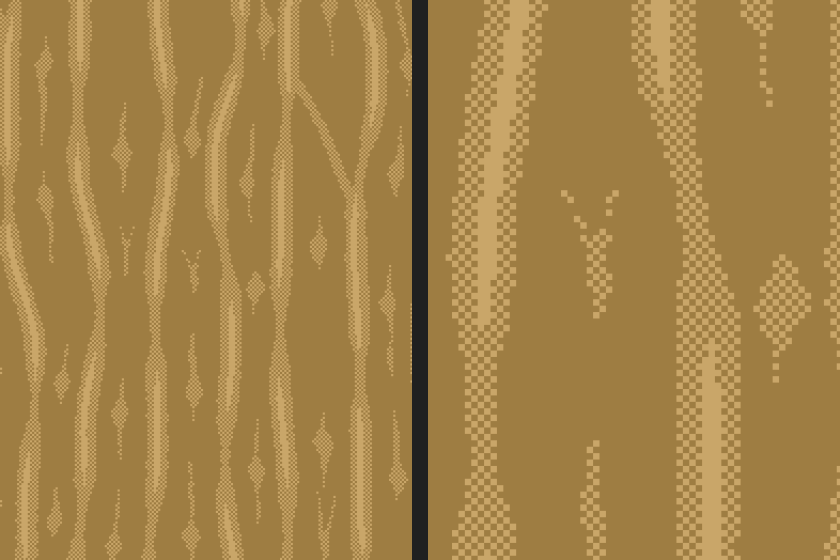
Left, the full canvas; right, a detail of the centre.
A WebGL 1 fragment shader for this texture:

```glsl
precision highp float;
uniform vec2 u_resolution;

// Lengths are fractions of the canvas height.
const vec3 BASE_COLOR = vec3(0.62, 0.49, 0.26);
const vec3 LIGHT_COLOR = vec3(0.79, 0.65, 0.41);
const float ROWS = 262.0;            // dither cells per canvas height
const float STRAND_SPACING = 0.122;
const float STRAND_SHIFT = 0.021;
const float WANDER = 0.030;          // sideways reach of a strand
const float BEND_LENGTH = 0.27;
const float BEAD_LENGTH = 0.37;      // thin-thick cycle of a strand
const float THIN_HALF = 0.0085;
const float THICK_HALF = 0.0190;
const float CORE_HALF = 0.0062;
const float SLOT_LENGTH = 0.25;      // room for one island or branch
const float BRANCH_SHARE = 0.22;
const float FORK_SHARE = 0.20;
const float BRANCH_HALF = 0.0095;
const float ISLAND_HALF = 0.0068;
const float SPIKE_HALF = 0.0120;
const float SPIKE_LENGTH = 0.028;
const float ROUGHNESS = 0.0022;

float hash(vec2 p) {
  vec3 q = fract(vec3(p.xyx) * 0.1031);
  q += dot(q, q.yzx + 33.33);
  return fract((q.x + q.y) * q.z);
}

// Noise along y, with its own sequence for each seed.
float wave(float y, float seed) {
  float k = floor(y);
  float blend = smoothstep(0.1, 0.9, y - k);
  return mix(hash(vec2(k + 40.0, seed)), hash(vec2(k + 41.0, seed)), blend) * 2.0 - 1.0;
}

float strandCentre(float id, float y) {
  float bend = wave(y / BEND_LENGTH + hash(vec2(id, 3.0)), id * 7.0 + 90.0);
  return (id + 0.5) * STRAND_SPACING + WANDER * bend;
}

// Tones: 0 is ground, 1 is dither, 2 is solid light.
float strandTone(vec2 p, float id) {
  float t = p.y / BEAD_LENGTH + 5.0 * hash(vec2(id, 17.0));
  float f = fract(t);
  float fromKnot = min(f, 1.0 - f) * BEAD_LENGTH;
  float x = p.x - strandCentre(id, p.y);
  float halfWidth = mix(THIN_HALF, THICK_HALF, smoothstep(0.015, 0.08, fromKnot));
  halfWidth += ROUGHNESS * 0.6 * wave(p.y * 70.0, id + 200.0);
  float inset = mix(0.03, 0.075, hash(vec2(floor(t) + 20.0, id + 60.0)));
  float core = CORE_HALF * clamp((fromKnot - inset) / 0.05, 0.0, 1.0);
  float coreX = x - 0.004 * wave(t * 2.0, id + 300.0);
  return step(abs(x), halfWidth) + step(abs(coreX), core - 0.0005);
}

float branchTone(vec2 p, float left, float right, float s, float side) {
  float way = side < 0.5 ? s : 1.0 - s;
  float x = p.x - mix(left, right, way);
  return step(abs(x), BRANCH_HALF + ROUGHNESS * wave(p.y * 60.0, 400.0));
}

// Slim tapered flake with one diamond spike; some split into a Y.
float islandTone(vec2 p, float middle, float gap, float s, vec2 key) {
  float halfLength = mix(0.045, 0.115, hash(key + 5.0));
  float room = 0.5 * SLOT_LENGTH - halfLength;
  float y = (s - 0.5) * SLOT_LENGTH - room * (hash(key + 9.0) * 2.0 - 1.0);
  float t = y / halfLength;
  float lean = 0.07 * (hash(key + 13.0) - 0.5);
  float x = p.x - middle - lean * y - 0.004 * wave(p.y * 22.0, key.x + 500.0);
  float halfWidth = ISLAND_HALF * sqrt(max(1.0 - abs(t), 0.0));
  halfWidth *= 0.8 + 0.35 * wave(p.y * 28.0, key.x + 600.0);
  if (hash(key + 21.0) < FORK_SHARE) {
    x = abs(x) - 0.016 * max(t, 0.0);
    halfWidth *= 0.85;
  } else {
    float spikeY = halfLength * (hash(key + 27.0) - 0.5);
    halfWidth += SPIKE_HALF * max(1.0 - abs(y - spikeY) / SPIKE_LENGTH, 0.0);
  }
  halfWidth += ROUGHNESS * 0.5 * wave(p.y * 90.0, key.x + 700.0);
  halfWidth *= smoothstep(0.045, 0.085, gap);
  return step(abs(x), halfWidth) * step(abs(t), 1.0);
}

float gapTone(vec2 p, float id) {
  float left = strandCentre(id, p.y);
  float right = strandCentre(id + 1.0, p.y);
  float slot = p.y / SLOT_LENGTH + 3.0 * hash(vec2(id, 31.0));
  vec2 key = vec2(id + 50.0, floor(slot) + 70.0);
  float s = fract(slot);
  if (hash(key) < BRANCH_SHARE) return branchTone(p, left, right, s, hash(key + 2.0));
  return islandTone(p, 0.5 * (left + right), right - left, s, key);
}

// Light amount of one dither cell.
float cellLight(vec2 cell) {
  vec2 p = (cell + 0.5) / ROWS + vec2(STRAND_SHIFT, 0.0);
  float column = floor(p.x / STRAND_SPACING);
  float tone = 0.0;
  for (int i = -1; i <= 1; i++) {
    float id = column + float(i);
    tone = max(tone, max(strandTone(p, id), gapTone(p, id)));
  }
  float checker = mod(cell.x + cell.y, 2.0);
  return tone > 1.5 ? 1.0 : checker * step(0.5, tone);
}

void main() {
  // Area-weighted blend of the cells under this pixel.
  float pixel = ROWS / u_resolution.y;
  vec2 upper = gl_FragCoord.xy * pixel + 0.5 * pixel;
  vec2 cell = floor(upper);
  vec2 w = clamp((upper - cell) / pixel, 0.0, 1.0);
  float below = mix(cellLight(cell - 1.0), cellLight(cell - vec2(0.0, 1.0)), w.x);
  float above = mix(cellLight(cell - vec2(1.0, 0.0)), cellLight(cell), w.x);
  gl_FragColor = vec4(mix(BASE_COLOR, LIGHT_COLOR, mix(below, above, w.y)), 1.0);
}
```
